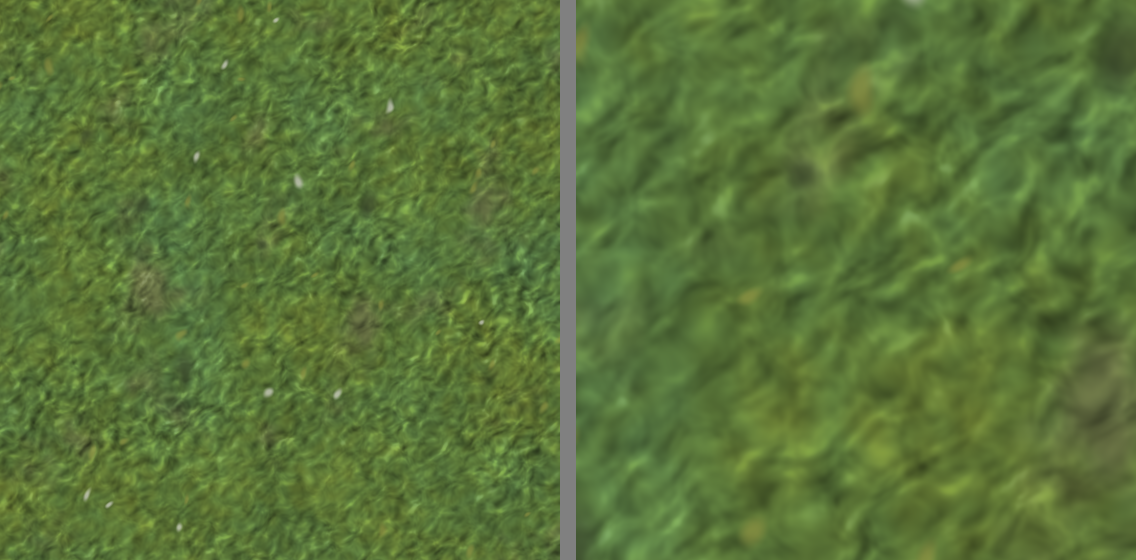
Left: the whole. Right: its middle third, enlarged.
A Shadertoy shader for this texture:

```glsl
// Soft, sunlit meadow turf with mossy patches, bare earth and a few pale flecks.

vec2 hash2(vec2 p) {
    return fract(sin(vec2(dot(p, vec2(127.1, 311.7)), dot(p, vec2(269.5, 183.3)))) * 43758.5453);
}

// Gradient noise, roughly -0.6 to 0.6
float noise(vec2 p) {
    vec2 i = floor(p), f = p - i;
    vec2 u = f * f * f * (f * (f * 6.0 - 15.0) + 10.0);
    vec2 e = vec2(0.0, 1.0);
    float a = dot(hash2(i) * 2.0 - 1.0, f);
    float b = dot(hash2(i + e.yx) * 2.0 - 1.0, f - e.yx);
    float c = dot(hash2(i + e.xy) * 2.0 - 1.0, f - e.xy);
    float d = dot(hash2(i + e.yy) * 2.0 - 1.0, f - e.yy);
    return mix(mix(a, b, u.x), mix(c, d, u.x), u.y);
}

float fbm(vec2 p) {
    float sum = 0.0, amp = 1.0;
    for (int k = 0; k < 4; k++) {
        sum += amp * noise(p);
        p = mat2(1.6, 1.2, -1.2, 1.6) * p + 7.3;
        amp *= 0.55;
    }
    return sum;
}

// Turns the plane so that x runs along the leaning blades
vec2 alongBlades(vec2 p, float angle) {
    float c = cos(angle), s = sin(angle);
    return vec2(c * p.x + s * p.y, c * p.y - s * p.x);
}

// Rare soft ellipses scattered over a jittered grid
float spots(vec2 uv, float cells, float chance, vec2 radius) {
    vec2 home = floor(uv * cells);
    float mask = 0.0;
    for (int y = -1; y <= 1; y++)
    for (int x = -1; x <= 1; x++) {
        vec2 cell = home + vec2(x, y);
        vec2 rnd = hash2(cell + cells);
        vec2 centre = (cell + hash2(cell + 53.0)) / cells;
        vec2 d = alongBlades(uv - centre, 0.4 + 1.2 * rnd.y) / (radius * (0.6 + 0.7 * rnd.y));
        mask = max(mask, step(rnd.x, chance) * (1.0 - smoothstep(0.2, 1.3, length(d))));
    }
    return mask;
}

void mainImage(out vec4 fragColor, in vec2 fragCoord) {
    vec2 uv = fragCoord / iResolution.y;

    // Bend the blades with two scales of warping
    vec2 bent = uv + 0.012 * vec2(noise(uv * 13.0), noise(uv * 13.0 + 40.0))
                   + 0.009 * vec2(noise(uv * 34.0 + 9.0), noise(uv * 34.0 + 71.0));

    // Leaning tufts, finer blades and faint grain
    vec2 lean = alongBlades(bent, 0.95);
    float tufts = noise(lean * vec2(33.0, 58.0));
    float blades = noise(alongBlades(bent, 0.65) * vec2(58.0, 98.0) + 20.0);
    float grain = noise(bent * 150.0 + 5.0);
    float clumps = fbm(uv * 9.0 + 31.0);
    float relief = 0.50 * tufts + 0.46 * blades + 0.14 * grain;
    relief *= 0.95 + 0.7 * fbm(uv * 6.0 + 60.0);

    // Broad drifts of hue
    float warmth = fbm(uv * 4.5 + 3.0) + 0.5 * noise(uv * 42.0 + 15.0);
    vec3 turf = vec3(0.345, 0.455, 0.215);
    turf += warmth * mix(vec3(0.02, -0.015, -0.06), vec3(0.07, 0.005, -0.045), step(0.0, warmth));

    // Worn, brownish ground
    float worn = smoothstep(0.12, 0.65, fbm(uv * 5.5 + 90.0));
    turf = mix(turf, vec3(0.375, 0.385, 0.25), 0.75 * worn);

    // Light and shade, with paler and cooler lit tips
    vec3 color = turf * (1.0 + 0.95 * relief + 0.16 * clumps);
    float tips = smoothstep(0.10, 0.36, relief);
    float cool = smoothstep(-0.1, 0.4, noise(uv * 21.0 + 77.0));
    color += tips * mix(vec3(0.035, 0.04, 0.0), vec3(0.045, 0.045, 0.075), cool);

    // Dark hollows
    float hollows = spots(bent, 9.0, 0.12, vec2(0.024, 0.014));
    color = mix(color, vec3(0.21, 0.25, 0.16), 0.6 * hollows);

    // Yellowed leaves and small white flecks
    float leaves = spots(bent, 19.0, 0.07, vec2(0.011, 0.006));
    color = mix(color, vec3(0.58, 0.59, 0.27), 0.6 * leaves);
    float flecks = spots(bent + 0.37, 15.0, 0.04, vec2(0.011, 0.006));
    color = mix(color, vec3(0.78, 0.79, 0.73), 0.8 * flecks);

    fragColor = vec4(clamp(color, 0.0, 1.0), 1.0);
}
```
